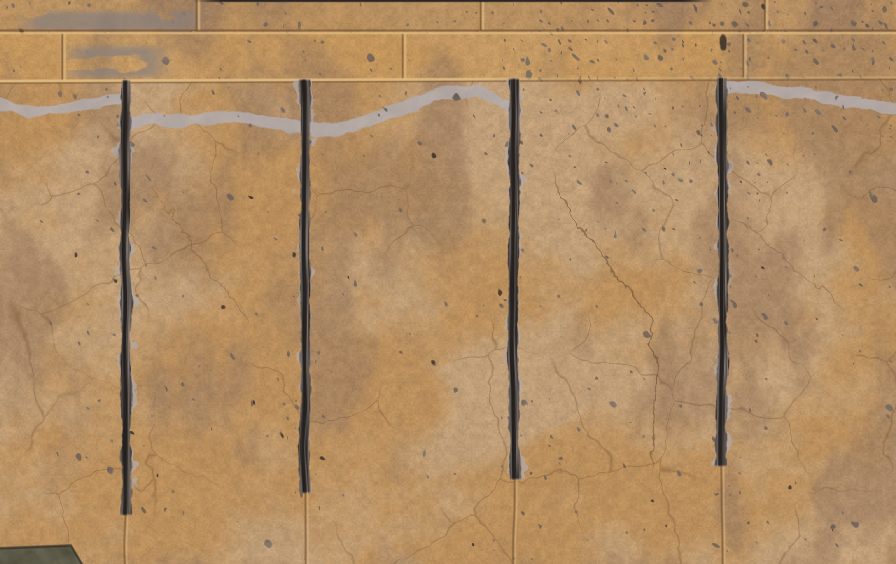
Write a Shadertoy shader that draws this texture.

```glsl
const vec3 OCHRE = vec3(.73, .56, .36), PALE = vec3(.75, .62, .47);
const vec3 DULL = vec3(.62, .49, .37), GOLD = vec3(.77, .59, .36);
const vec3 CEMENT = vec3(.42, .38, .36), LIME = vec3(.70, .67, .67);
const vec3 TAR = vec3(.17, .15, .14), LIP = vec3(.88, .74, .51);
const vec3 CRACK = vec3(.43, .30, .18), PLATE = vec3(.36, .35, .28);
// Lengths are fractions of the canvas width; y runs downward
const vec4 JOINT_X = vec4(.140, .340, .573, .806);
const vec4 JOINT_END = vec4(.575, .551, .537, .523);
const float JOINT_HALF = .0056, TIDE_HALF = .0065;
const float COURSE_Y = .036, PANEL_Y = .0905, CRACK_SCALE = 9.;

float px;
vec3 col;

float hash(vec2 p) {
    vec3 q = fract(p.xyx * .1031);
    q += dot(q, q.yzx + 33.33);
    return fract((q.x + q.y) * q.z);
}

float noise(vec2 p) {
    vec2 i = floor(p), f = fract(p);
    f *= f * (3. - 2. * f);
    return mix(mix(hash(i), hash(i + vec2(1, 0)), f.x),
               mix(hash(i + vec2(0, 1)), hash(i + 1.), f.x), f.y);
}

float fbm(vec2 p) {
    float sum = 0., amp = .533;
    for (int i = 0; i < 4; i++, amp *= .5) {
        sum += amp * noise(p);
        p = mat2(1.6, 1.2, -1.2, 1.6) * p + 17.3;
    }
    return sum;
}

void lay(vec3 tint, float amount) { col = mix(col, tint, clamp(amount, 0., 1.)); }

float stroke(float d, float w) { return 1. - smoothstep(w - px, w + px, abs(d)); }

float span(float v, float a, float b, float soft) {
    return smoothstep(a - soft, a + soft, v) * (1. - smoothstep(b - soft, b + soft, v));
}

// Distance to the borders of scattered cells
float cellBorder(vec2 p) {
    float near = 9., next = 9.;
    for (int k = 0; k < 9; k++) {
        vec2 c = floor(p) + vec2(k % 3 - 1, k / 3 - 1);
        float d = length(c + vec2(hash(c), hash(c + 51.7)) - p);
        next = min(next, max(near, d));
        near = min(near, d);
    }
    return (next - near) * .5;
}

// Tilted chips, one at most in each cell
float chips(vec2 p, float scale, float density) {
    vec2 q = p * scale + (noise(p * 200.) - .5) * .2, c = floor(q);
    vec2 d = fract(q) - .3 - .4 * vec2(hash(c + 3.1), hash(c + 8.7));
    float a = .4 + 1.2 * hash(c + 5.9), r = mix(.08, .24, hash(c + 2.3));
    d *= mat2(cos(a), sin(a), -sin(a), cos(a));
    d.y *= 1. + 1.6 * hash(c + 9.2);
    return stroke(length(d) / scale, r / scale) * step(hash(c), density);
}

// Height of the lime tide mark within each panel
float tideY(float x, int panel) {
    if (panel == 0) return .117 + .005 * sin(32. * x);
    if (panel == 1) return .132 + (x - .23) * (x - .23);
    if (panel == 2) return .144 - .04 * smoothstep(.37, .51, x) + .013 * smoothstep(.53, .57, x);
    return .094 + .026 * smoothstep(.81, 1., x);
}

void mainImage(out vec4 fragColor, in vec2 fragCoord) {
    px = 1. / iResolution.x;
    vec2 p = vec2(fragCoord.x, iResolution.y - fragCoord.y) * px;
    float ragged = fbm(p * 65.) - .5, edge = p.y - PANEL_Y + .004 * p.x;
    float wall = smoothstep(-px, px, edge), band = 1. - wall;
    float upper = 1. - smoothstep(-px, px, p.y - COURSE_Y);
    float worn = smoothstep(.52, .62, p.x);

    // Mottled plaster, duller to the right
    col = mix(OCHRE, PALE, smoothstep(.38, .68, fbm(p * vec2(7, 9) + 4.) + .12 * ragged));
    lay(GOLD, band * .75);
    float dull = fbm(p * vec2(16, 9) + 30.) + .14 * smoothstep(.75, 1., p.x);
    lay(DULL, .65 * smoothstep(.48, .72, dull) + .3 * upper);
    col *= .9 + .14 * fbm(p * 150.) + .06 * hash(floor(p * 512.));

    // Fine crazing and long cracks
    vec2 warped = p * CRACK_SCALE + .45 * vec2(fbm(p * 18.), fbm(p * 18. + 40.));
    float craze = stroke(cellBorder(warped) / CRACK_SCALE, .0005);
    lay(CRACK, .42 * craze * wall * smoothstep(.4, .62, noise(p * 13. + 9.) + .12 * worn));
    vec2 w = p - .022 * ragged * vec2(1, -1);
    lay(CRACK, .65 * stroke(w.x - mix(.61, .73, smoothstep(.17, .39, p.y)), .0009) * span(p.y, .2, .52, .02));
    lay(CRACK, .4 * stroke(w.x - .18 - .67 * (p.y - .22), .0007) * span(p.y, .21, .36, .01));
    lay(CRACK, .4 * stroke(w.y - .25 - .85 * (p.x - .83), .0007) * span(p.x, .82, .94, .01));

    // Lime tide mark, absent from one panel
    int panel = int(dot(step(JOINT_X, vec4(p.x)), vec4(1)));
    float tide = abs(p.y - tideY(p.x, panel) + .008 * (noise(p * 30.) - .5)) + .008 * ragged;
    if (panel != 3) lay(LIME + .08 * ragged, .88 * wall * stroke(tide, TIDE_HALF));

    // Chips gather near joints, the top edge and the right side
    vec4 gap = abs(p.x - JOINT_X);
    float nearJoint = exp(-35. * min(min(gap.x, gap.y), min(gap.z, gap.w)));
    float density = .015 + .1 * nearJoint + .025 * worn + exp(-16. * max(edge, 0.)) * (.04 + .28 * worn);
    float chip = max(chips(p, 52., density), chips(p + .37, 95., density * .8));
    lay(CEMENT + .2 * ragged, .8 * chip);
    lay(TAR, .75 * chips(p + .71, 65., .008));

    // Upper courses: scoured patches, butt joints, lit lips and a stain
    float patches = mix(span(p.x, .08, .18, .02) * span(p.y, .052, .086, .006),
                        span(p.x, .03, .22, .02) * span(p.y, .013, .034, .005), upper);
    lay(CEMENT + .12, .75 * patches * smoothstep(.38, .52, fbm(p * vec2(28, 70))));
    float pitch = mix(.38, .317, upper), butt = p.x - mix(.072, .222, upper);
    butt -= pitch * max(floor(butt / pitch + .5), 0.);
    lay(LIP, .6 * band * stroke(butt, .0016));
    lay(CRACK, .7 * band * stroke(butt + .0025, .0009));
    lay(CRACK, .6 * stroke(p.y - COURSE_Y + .002, .0012));
    lay(LIP, .75 * stroke(p.y - COURSE_Y - .001, .0012));
    lay(CRACK, .55 * stroke(edge - .002, .0012));
    lay(LIP, (.9 - .5 * worn) * stroke(edge, .0015));
    lay(TAR, stroke(p.y, .0022) * span(p.x, .23, .78, .02));
    lay(TAR, .8 * stroke(length((p - vec2(.807, .048)) * vec2(1, .5)) + .006 * ragged, .004));

    // Filled vertical joints, thinning to a bare seam
    for (int i = 0; i < 4; i++) {
        float d = p.x - JOINT_X[i] - .003 * (noise(vec2(p.y * 18., i)) - .5);
        float filled = span(edge, 0., JOINT_END[i] - PANEL_Y, .002), side = float(i) * 7. + step(0., d);
        float smear = smoothstep(.35, .6, noise(vec2(p.y * 25., side)));
        lay(CRACK, .6 * wall * stroke(d, .0011));
        lay(LIP, .45 * wall * stroke(d - .0024, .0009));
        lay(LIME, .7 * filled * smear * stroke(abs(d) + .025 * ragged, JOINT_HALF + .001));
        vec3 filler = mix(TAR, CEMENT + .08, noise(vec2(d * 900., p.y * 22. + float(i) * 9.)));
        lay(filler, filled * stroke(abs(d) + .006 * ragged, JOINT_HALF));
        lay(TAR * .75, .9 * filled * stroke(d + .001, .0021));
    }

    // Leaning plate in the lower left corner
    float plate = max(.612 - .04 * p.x - p.y, p.x - .078 - .6 * (p.y - .607));
    lay(PLATE + .15 * ragged, 1. - smoothstep(-px, px, plate));
    lay(TAR, .7 * stroke(plate, .0014));
    fragColor = vec4(col, 1);
}
```
